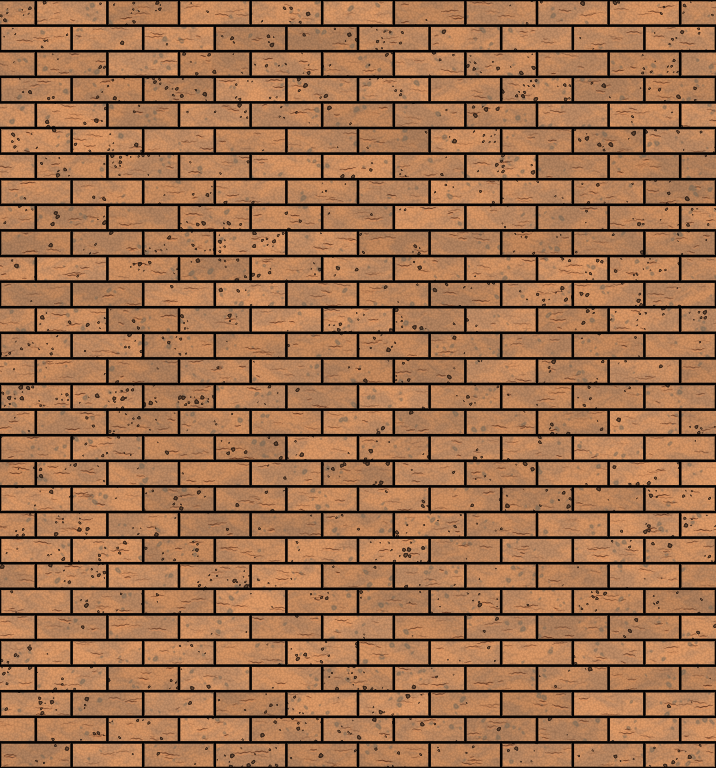
Reproduce this texture procedurally as a Shadertoy shader.

```glsl
// Running-bond wall of weathered tan bricks with thin, near-black joints.
// Each brick gets its own seed, shade and wear for layered-sine mottling,
// cellular grain, clustered ring-shaped pits, grey smudges and fine cracks.

#define COLUMNS 10.0
#define ROWS 30.0
#define JOINT_HALF 0.051        // half joint width, in brick heights
#define CRACKS 5
#define PIT_CHANCE 0.55
#define SMUDGE_CHANCE 0.60
#define GRAIN 0.16
#define LIGHT_CLAY vec3(0.785, 0.545, 0.365)
#define DULL_CLAY vec3(0.675, 0.495, 0.36)
#define SMUDGE_COLOR vec3(0.46, 0.40, 0.33)
#define CRACK_COLOR vec3(0.36, 0.19, 0.11)
#define JOINT_COLOR vec3(0.022, 0.015, 0.014)

float hash(vec2 p) {
    vec3 a = fract(p.xyx * 0.1031);
    a += dot(a, a.yzx + 33.33);
    return fract((a.x + a.y) * a.z);
}

vec2 hash2(vec2 p) { return vec2(hash(p), hash(p + 57.3)); }

// Layered, warped sines in about -1..1
float mottle(vec2 p) {
    float sum = 0.0, weight = 0.5;
    for (int i = 0; i < 4; i++) {
        p += 0.6 * sin(p.yx * 1.3 + float(i));
        sum += weight * sin(p.x) * cos(p.y);
        p = mat2(1.5, 1.1, -1.1, 1.5) * p + 2.7;
        weight *= 0.65;
    }
    return sum;
}

// Distance to the nearest scattered point
float cellular(vec2 p) {
    float nearest = 2.0;
    for (int j = -1; j <= 1; j++)
    for (int i = -1; i <= 1; i++) {
        vec2 cell = floor(p) + vec2(i, j);
        nearest = min(nearest, length(p - cell - hash2(cell)));
    }
    return nearest;
}

// Round marks of mixed size with paler centres, gathered in groups of cells
float spots(vec2 p, float chance, float size, float blur) {
    float ink = 0.0;
    for (int j = -1; j <= 1; j++)
    for (int i = -1; i <= 1; i++) {
        vec2 cell = floor(p) + vec2(i, j);
        float group = pow(hash(floor(cell / 2.0) + 91.7), 4.0);
        float present = step(hash(cell + 31.7), chance * group);
        float grow = hash(cell + 7.3);
        float radius = size * mix(0.3, 1.0, grow * grow);
        float d = length(p - cell - 0.2 - 0.6 * hash2(cell));
        float rim = mix(0.6, 1.0, smoothstep(0.1, 0.7, d / radius));
        ink = max(ink, present * rim * (1.0 - smoothstep(radius - blur, radius + blur, d)));
    }
    return ink;
}

// Tapered, nearly level cracks: x = dark cut, y = lit lip below it
vec2 cracks(vec2 p, vec2 brick, vec2 size, float px) {
    vec2 ink = vec2(0.0);
    for (int k = 0; k < CRACKS; k++) {
        vec2 seed = brick * 3.7 + float(k) * 13.1;
        vec2 d = p - size * mix(vec2(0.08), vec2(0.92), hash2(seed));
        float reach = mix(0.10, 0.42, hash(seed + 5.1));
        float phase = 6.28 * hash(seed + 8.9);
        d.y += 0.2 * (hash(seed + 4.4) - 0.4) * d.x;
        d.y += 0.022 * sin(d.x * 8.0 + phase) + 0.012 * sin(d.x * 27.0 - phase);
        float taper = max(0.0, 1.0 - d.x * d.x / (reach * reach));
        vec2 away = abs(vec2(d.y, d.y + 0.07));
        vec2 line = clamp((0.022 * taper - away) / px + 0.5, 0.0, 1.0);
        float strength = hash(seed + 2.2);
        ink = max(ink, line * strength * smoothstep(0.0, 0.4, taper));
    }
    return ink;
}

void mainImage(out vec4 fragColor, in vec2 fragCoord) {
    // Brick layout; lengths below are in brick heights
    vec2 grid = fragCoord / iResolution.xy * vec2(COLUMNS, ROWS);
    grid.x += 0.5 * mod(floor(grid.y), 2.0);
    vec2 brick = floor(grid);
    vec2 size = vec2(iResolution.x / COLUMNS * ROWS / iResolution.y, 1.0);
    vec2 p = fract(grid) * size;
    float px = ROWS / iResolution.y;
    vec2 q = p + brick * vec2(17.0, 11.0) + 40.0 * hash2(brick);
    float wear = hash(brick + 6.6);

    // Clay body: broad patches, fine blotches, grain and a shade per brick
    float tone = 0.5 + 0.6 * mottle(q * vec2(1.1, 1.7)) + 0.35 * mottle(q * vec2(4.0, 6.5));
    vec3 color = mix(DULL_CLAY, LIGHT_CLAY, smoothstep(0.05, 0.95, tone));
    color *= 1.0 + 0.13 * (hash(brick + 3.3) - 0.5);
    color *= 1.0 + GRAIN * (0.5 - cellular(q * 11.0));

    // Weathering
    float smudge = spots(q * 3.8 + 0.1 * sin(q.yx * 15.0), SMUDGE_CHANCE, 0.42, 0.2);
    color = mix(color, SMUDGE_COLOR, 0.75 * smudge);
    vec2 crack = cracks(p, brick, size, px);
    color = mix(color, vec3(0.88, 0.56, 0.35), 0.6 * crack.y);
    color = mix(color, CRACK_COLOR, 0.85 * crack.x);
    vec2 pitPoint = q * 4.4 + 0.05 * sin(q.yx * 31.0);
    float pit = spots(pitPoint, PIT_CHANCE * (0.15 + 2.2 * wear * wear), 0.42, 2.2 * px);
    color = mix(color, vec3(0.16, 0.11, 0.08), 0.9 * pit);

    // Joints
    vec2 edge = min(p, size - p);
    float face = clamp((min(edge.x, edge.y) - JOINT_HALF) / px + 0.5, 0.0, 1.0);
    fragColor = vec4(mix(JOINT_COLOR, color, face), 1.0);
}
```
